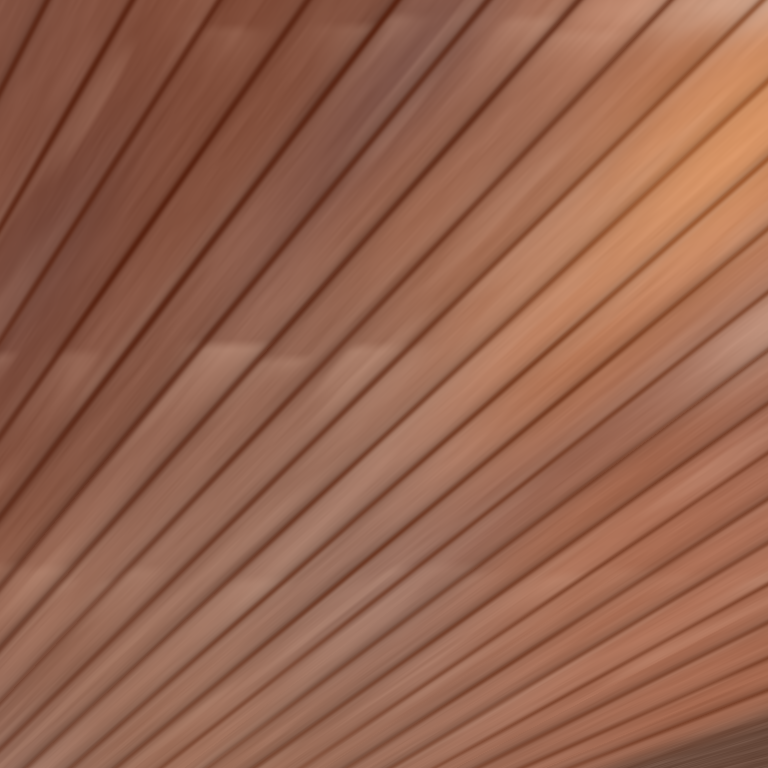
This texture is drawn by a three.js fragment shader. Its source:

```glsl
// Fan of varnished wooden planks split by dark grooves, with warm light and pale worn sheen.
#define FAN_ANGLE 64.2
#define FAN_TURN 40.0
#define FAN_BEND 190.0
#define BEND_START 0.755
#define GROOVE_WIDE 0.0046
#define GROOVE_THIN 0.0031
#define GRAIN 0.035
#define PLANK_VARIATION 0.045
#define SHEEN 0.42
#define GLOW 0.85

varying vec2 vUv;

const vec3 UMBER = vec3(0.50, 0.30, 0.23);
const vec3 TAN = vec3(0.63, 0.45, 0.37);
const vec3 CLAY = vec3(0.68, 0.43, 0.33);
const vec3 MAUVE = vec3(0.46, 0.31, 0.28);
const vec3 AMBER = vec3(0.87, 0.60, 0.40);
const vec3 PALE = vec3(0.86, 0.70, 0.61);
const vec3 GROOVE_DARK = vec3(0.34, 0.13, 0.06);
const vec3 GROOVE_LIT = vec3(0.58, 0.29, 0.12);
const vec3 CORNER = vec3(0.39, 0.28, 0.23);

float hash(vec2 p) {
  p = fract(p * vec2(0.1031, 0.1130));
  p += dot(p, p.yx + 33.33);
  return fract((p.x + p.y) * p.x * 17.0);
}

float noise(vec2 p) {
  vec2 i = floor(p);
  vec2 f = fract(p);
  f = f * f * (3.0 - 2.0 * f);
  i += 50.0;
  return mix(mix(hash(i), hash(i + vec2(1.0, 0.0)), f.x),
             mix(hash(i + vec2(0.0, 1.0)), hash(i + vec2(1.0, 1.0)), f.x), f.y);
}

// Slope of the groove that crosses the falling diagonal at s
float fanAngle(float s) {
  float bend = max(s - BEND_START, 0.0);
  return radians(FAN_ANGLE - FAN_TURN * s - FAN_BEND * bend * bend);
}

// Soft spot stretched along a direction
float spot(vec2 p, vec2 center, float angle, vec2 radius) {
  vec2 q = p - center;
  vec2 along = vec2(cos(angle), -sin(angle));
  vec2 r = vec2(dot(q, along), dot(q, vec2(-along.y, along.x))) / radius;
  return exp(-dot(r, r));
}

// Pale reflection with a crisp upper edge that fades downwards
float sheenBand(float y, float edge, float fade) {
  float below = y - edge;
  return smoothstep(-0.006, 0.012, below) * exp(-max(below, 0.0) / fade);
}

void main() {
  vec2 p = vec2(vUv.x, 1.0 - vUv.y);

  // Fan coordinates: s across the planks, t along them
  float s = 0.5 * (p.x + p.y);
  for (int i = 0; i < 9; i++) {
    float a = fanAngle(s);
    s = (p.x * sin(a) + p.y * cos(a)) / (sin(a) + cos(a));
  }
  float angle = fanAngle(s);
  float t = (p.x - s) * cos(angle) - (p.y - s) * sin(angle);
  float turn = radians(FAN_TURN + 2.0 * FAN_BEND * max(s - BEND_START, 0.0));
  float spread = max(sin(angle) + cos(angle) + turn * t, 0.2);

  // Planks get narrower towards the lower right
  float k = -0.58 + s * (14.0 + s * (3.5 + s * 7.0));
  float density = 14.0 + s * (7.0 + s * 21.0);
  float plank = floor(k);
  float groove = floor(k + 0.5);
  float d = (k - groove) / density * spread;

  // Broad wood tones
  vec3 color = mix(UMBER, TAN, smoothstep(0.14, 0.56, s));
  color = mix(color, CLAY, 0.8 * smoothstep(0.35, 0.95, p.x) * smoothstep(0.2, 0.5, s));
  color = mix(color, MAUVE, 0.75 * spot(p, vec2(0.50, 0.13), 0.9, vec2(0.27, 0.065)));
  color = mix(color, MAUVE, 0.5 * spot(p, vec2(0.06, 0.33), 1.0, vec2(0.20, 0.07)));
  color = mix(color, MAUVE, 0.5 * spot(p, vec2(0.80, 0.55), 0.66, vec2(0.33, 0.045)));

  // Warm light on the right
  float glow = spot(p, vec2(0.97, 0.17), 0.75, vec2(0.36, 0.14));
  color = mix(color, AMBER, GLOW * glow);
  color = mix(color, PALE, 0.5 * spot(p, vec2(1.0, 0.43), 0.68, vec2(0.13, 0.05)));
  color = mix(color, PALE, 0.75 * spot(p, vec2(0.98, 0.0), 0.1, vec2(0.20, 0.04)));

  // Variation between planks, cloudy wear and fine grain
  float tone = hash(vec2(plank + 3.0, 7.0)) - 0.5;
  float cloud = noise(vec2(plank * 5.3, t * 5.0)) - 0.5;
  float grain = noise(vec2(k * 9.0, t * 9.0)) + 0.5 * noise(vec2(k * 23.0, t * 28.0)) - 0.75;
  color += PLANK_VARIATION * (tone + cloud) + GRAIN * grain;
  color += vec3(0.02, 0.0, -0.015) * (noise(p * 4.0 + 9.0) - 0.5) * 2.0;

  // Stepped reflections broken up by plank
  float edgeShift = 0.025 * (hash(vec2(plank, 21.0)) - 0.5);
  float sheen = sheenBand(p.y, 0.455 + edgeShift, 0.07) * (1.0 - smoothstep(0.42, 0.62, p.x));
  sheen += 0.45 * sheenBand(p.y, 0.745 + edgeShift, 0.06);
  sheen += 0.6 * sheenBand(p.y, 0.03 + edgeShift, 0.05) * smoothstep(0.2, 0.35, p.x);
  float patches = smoothstep(0.25, 0.8, noise(vec2(k * 2.3 + 4.0, t * 7.0)));
  color = mix(color, PALE, SHEEN * sheen * patches);
  float streak = smoothstep(0.62, 0.9, noise(vec2(k * 3.1, t * 4.0 + 12.0)));
  color = mix(color, PALE, 0.16 * streak);

  // Grooves: soft shadow, then a dark core that weakens lower down
  float lower = smoothstep(0.25, 0.8, s);
  float wear = 0.75 + 0.25 * noise(vec2(groove * 7.7, t * 6.0));
  float depth = mix(0.94, 0.62, lower) * wear * mix(0.85, 1.1, hash(vec2(groove, 4.0)));
  depth *= 1.0 - 0.35 * smoothstep(0.1, 0.6, -t);
  float width = mix(GROOVE_WIDE, GROOVE_THIN, lower);
  float shadow = exp(-abs(d + 0.003) / 0.008) * (0.08 + 0.14 * hash(vec2(groove, 15.0)));
  color *= 1.0 - shadow;
  vec3 grooveColor = mix(GROOVE_DARK, GROOVE_LIT, clamp(glow + 0.25 * lower, 0.0, 1.0));
  color = mix(color, grooveColor, min(depth, 1.0) * exp(-d * d / (width * width)));

  // Shaded edge beyond the last plank
  color = mix(color, CORNER + 0.08 * grain, 0.9 * smoothstep(0.925, 0.965, s));

  gl_FragColor = vec4(clamp(color, 0.0, 1.0), 1.0);
}
```
